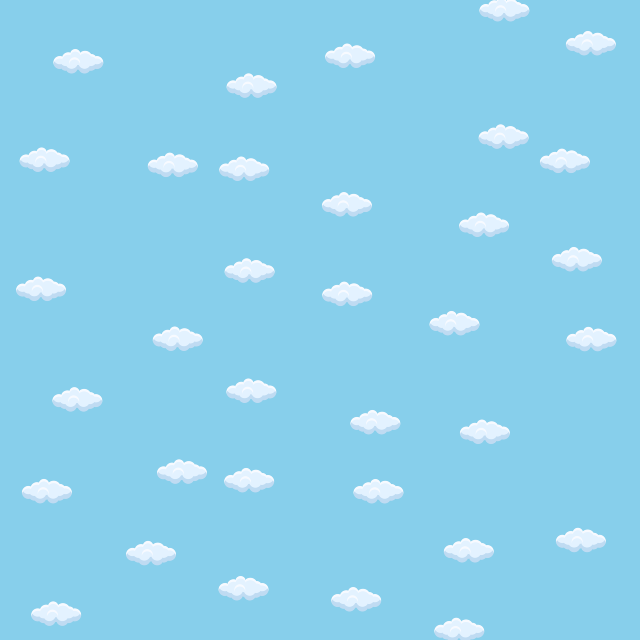
Write a Shadertoy shader that draws this pattern.

```glsl
const vec3 SKY       = vec3(0.53, 0.81, 0.92);
const vec3 SHADOW    = vec3(0.75, 0.86, 0.95);
const vec3 BODY      = vec3(0.89, 0.95, 1.00);
const vec3 HIGHLIGHT = vec3(0.97, 0.98, 1.00);

const float CELLS = 6.0;               // grid cells across the canvas
const float CLOUD_HALF_WIDTH = 0.039;  // in canvas units
const float CLOUD_CHANCE = 0.88;       // share of cells holding a cloud
const vec2  JITTER = vec2(0.50, 0.46); // spread inside a cell

// Round puffs of a cloud: centre and radius, cloud spans -1 to 1 in x
const int PUFF_COUNT = 10;
const vec3 PUFFS[PUFF_COUNT] = vec3[](
    vec3(-0.74, -0.05, 0.26), vec3( 0.74, -0.05, 0.26),
    vec3(-0.40,  0.10, 0.26), vec3( 0.27,  0.13, 0.29),
    vec3(-0.12,  0.28, 0.21), vec3( 0.52,  0.07, 0.22),
    vec3(-0.50, -0.14, 0.24), vec3( 0.50, -0.14, 0.24),
    vec3(-0.27, -0.24, 0.25), vec3( 0.25, -0.24, 0.25));

float hash(vec2 p, float seed) {
    vec3 q = fract(vec3(p.xyx + seed) * vec3(0.1031, 0.1030, 0.0973));
    q += dot(q, q.yzx + 33.33);
    return fract((q.x + q.y) * q.z);
}

float circle(vec2 p, vec2 centre, float radius) {
    return length(p - centre) - radius;
}

// Union of all puffs around a solid core
float cloudDistance(vec2 p) {
    float d = circle(p, vec2(0.0), 0.34);
    for (int i = 0; i < PUFF_COUNT; i++) {
        d = min(d, circle(p, PUFFS[i].xy, PUFFS[i].z));
    }
    return d;
}

float coverage(float d, float blur) {
    return smoothstep(blur, -blur, d);
}

// Thin lit rim on the upper side of an inner puff
float crescent(vec2 p, vec2 centre, float radius, float blur) {
    float disc = coverage(circle(p, centre, radius), blur);
    float cut = coverage(circle(p, centre - vec2(0.0, 0.09), radius), blur);
    return disc * (1.0 - cut);
}

// Shaded underside, pale body and bright top rims over the background
vec3 paintCloud(vec3 background, vec2 p, float blur) {
    float inside = coverage(cloudDistance(p), blur);
    float raised = coverage(cloudDistance(p - vec2(0.0, 0.19)), blur);
    float lowered = coverage(cloudDistance(p + vec2(0.0, 0.10)), blur);

    vec3 colour = mix(SHADOW, BODY, raised);
    float rim = max(1.0 - lowered, crescent(p, vec2(-0.15, -0.06), 0.22, blur));
    colour = mix(colour, HIGHLIGHT, rim);
    return mix(background, colour, inside);
}

void mainImage(out vec4 fragColor, in vec2 fragCoord) {
    vec2 uv = fragCoord / iResolution.y;

    // Each column slides vertically so that rows do not line up
    vec2 grid = uv * CELLS;
    grid.y += hash(vec2(floor(grid.x), 3.0), 17.0);
    vec2 cell = floor(grid);

    // One cloud, scattered within its cell
    vec2 offset = JITTER * (vec2(hash(cell, 5.0), hash(cell, 41.0)) - 0.5);
    vec2 p = (fract(grid) - 0.5 - offset) / (CELLS * CLOUD_HALF_WIDTH);
    float blur = 0.6 / (iResolution.y * CLOUD_HALF_WIDTH);

    vec3 colour = SKY;
    if (hash(cell, 83.0) < CLOUD_CHANCE) {
        colour = paintCloud(SKY, p, blur);
    }
    fragColor = vec4(colour, 1.0);
}
```
